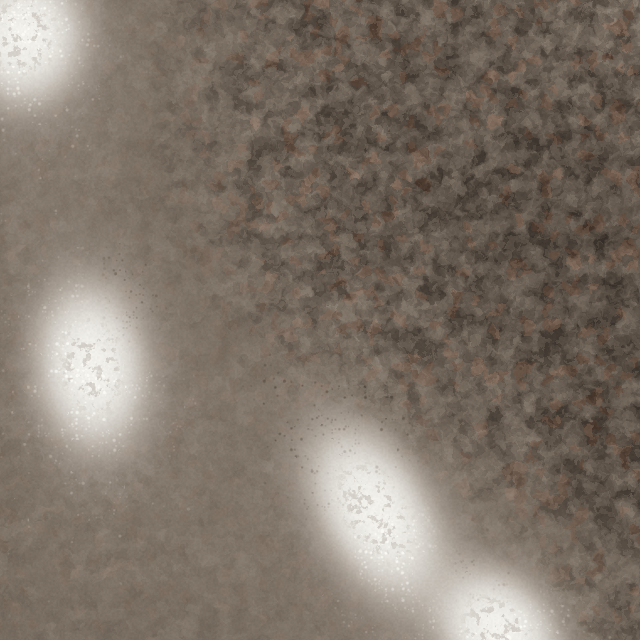
A WebGL 2 fragment shader for this texture:

```glsl
#version 300 es
precision highp float;
uniform vec2 u_resolution;
out vec4 fragColor;

float hash(vec2 p) {
  vec3 q = fract(p.xyx * vec3(0.1031, 0.103, 0.0973));
  q += dot(q, q.yzx + 33.33);
  return fract((q.x + q.y) * q.z);
}

vec2 hash2(vec2 p) { return vec2(hash(p), hash(p + 71.7)); }

float noise(vec2 p) {
  vec2 i = floor(p), f = fract(p);
  f = f * f * (3.0 - 2.0 * f);
  return mix(mix(hash(i), hash(i + vec2(1, 0)), f.x),
             mix(hash(i + vec2(0, 1)), hash(i + 1.0), f.x), f.y);
}

float fbm(vec2 p) {
  float sum = 0.0, amp = 0.5;
  for (int i = 0; i < 4; i++) {
    sum += amp * noise(p);
    p = mat2(1.6, 1.2, -1.2, 1.6) * p + 9.3;
    amp *= 0.5;
  }
  return sum / 0.9375;
}

// Identity of the nearest mineral grain
vec2 grainId(vec2 p) {
  vec2 cell = floor(p), best = cell;
  float nearest = 9.0;
  for (int y = -1; y <= 1; y++)
    for (int x = -1; x <= 1; x++) {
      vec2 c = cell + vec2(x, y);
      vec2 d = c + hash2(c) - p;
      if (dot(d, d) < nearest) { nearest = dot(d, d); best = c; }
    }
  return best;
}

// Tilted lamp reflection: x = core, y = halo, z = speck zone, w = height in zone
vec4 lamp(vec2 p, vec2 center, vec2 size, float tilt) {
  vec2 d = p - center;
  float c = cos(tilt), s = sin(tilt);
  vec2 q = vec2(c * d.x + s * d.y, c * d.y - s * d.x) / size;
  float r = length(q), zone = exp(-0.32 * r * r);
  return vec4(exp(-r * r), exp(-0.6 * r), zone, zone * q.y);
}

// Scattered round chips, one per chosen cell
float specks(vec2 p, float density, float pixel) {
  vec2 cell = floor(p);
  vec2 d = fract(p) - 0.3 - 0.4 * hash2(cell + 5.0);
  float radius = mix(0.14, 0.3, hash(cell + 19.0));
  float chosen = step(hash(cell + 43.0), density);
  return chosen * (1.0 - smoothstep(radius - pixel, radius + pixel, length(d)));
}

void main() {
  float scale = min(u_resolution.x, u_resolution.y);
  vec2 uv = gl_FragCoord.xy / u_resolution;

  // Reflections on the polished face
  vec4 lamps = lamp(uv, vec2(0.036, 0.945), vec2(0.068, 0.078), 0.0)
             + lamp(uv, vec2(0.143, 0.427), vec2(0.062, 0.094), 0.12)
             + lamp(uv, vec2(0.586, 0.200), vec2(0.061, 0.107), 0.52)
             + lamp(uv, vec2(0.780, 0.012), vec2(0.060, 0.080), 0.75);
  float shine = 1.0 - exp(-3.0 * lamps.x - 0.5 * lamps.y);

  // Unlit stone, darker to the right, paler in the far corner
  float base = mix(0.43, 0.345, smoothstep(0.15, 0.85, 0.75 * uv.x + 0.25 * uv.y));
  base += 0.03 * smoothstep(0.6, 1.0, uv.y) + 0.02 * smoothstep(0.5, 0.0, uv.y);
  base += 0.09 * exp(-9.0 * distance(uv, vec2(1.0)));

  // Granite contrast grows away from the lamps
  float rough = smoothstep(0.42, 0.8, 0.6 * uv.x + 0.8 * uv.y) * smoothstep(0.08, 0.5, uv.x);
  rough = max(rough, 0.8 * smoothstep(0.65, 1.0, uv.x + 0.25 * uv.y));
  rough = max(rough, 0.25) * (1.0 - 0.9 * smoothstep(0.1, 0.6, shine));

  // Irregular grains at two sizes plus dark clumps
  vec2 warp = vec2(fbm(uv * 95.0), fbm(uv * 95.0 + 37.0)) - 0.5;
  vec2 p = uv + 0.014 * warp;
  vec2 largeId = grainId(p * 72.0);
  float large = hash(largeId + 3.0);
  float small = hash(grainId(p * 150.0 + 13.0) + 7.0);
  float clump = fbm(p * 48.0 + 4.0);
  float mineral = 0.07 * (large - 0.5) + 0.06 * (small - 0.5);
  mineral -= 0.10 * smoothstep(0.52, 0.68, clump) * step(0.3, small);
  mineral += 0.05 * smoothstep(0.5, 0.35, clump);
  float light = base + rough * mineral;

  // Pale flakes on the smooth side
  float flake = smoothstep(0.57, 0.64, fbm(p * 40.0 + 21.0));
  light += 0.025 * flake * (1.0 - shine);
  light = mix(light, 0.965, shine);

  // Chips: dark above each lamp, bright below it
  float side = smoothstep(-0.25, 0.45, lamps.w) * smoothstep(0.1, 0.2, uv.x);
  float density = 0.3 * lamps.z * smoothstep(0.35, 0.65, noise(uv * 33.0));
  float pixel = 120.0 / scale;
  float chip = specks(uv * 120.0, density, pixel);
  chip = max(chip, 0.7 * specks(uv * 190.0 + 8.0, density, pixel * 1.6));
  light += chip * mix(0.10, -0.13, side) * (1.0 - 0.4 * lamps.x);

  // Broken glitter in the bright cores and fine surface grain
  float glitter = smoothstep(0.54, 0.68, fbm(uv * 130.0));
  light -= 0.11 * glitter * smoothstep(0.35, 0.9, lamps.x);
  light += 0.028 * (noise(uv * 380.0) - 0.5);

  // Warm brown shadows rise to neutral white
  light = clamp(light, 0.0, 0.98);
  float white = smoothstep(0.25, 1.0, light);
  vec3 color = light * mix(vec3(1.0, 0.88, 0.765), vec3(1.0, 0.995, 0.975), white);
  float rust = step(0.86, hash(largeId + 29.0)) * (1.0 - shine) * max(rough, 0.35);
  color += rust * vec3(0.035, -0.002, -0.015);
  fragColor = vec4(color, 1.0);
}
```
